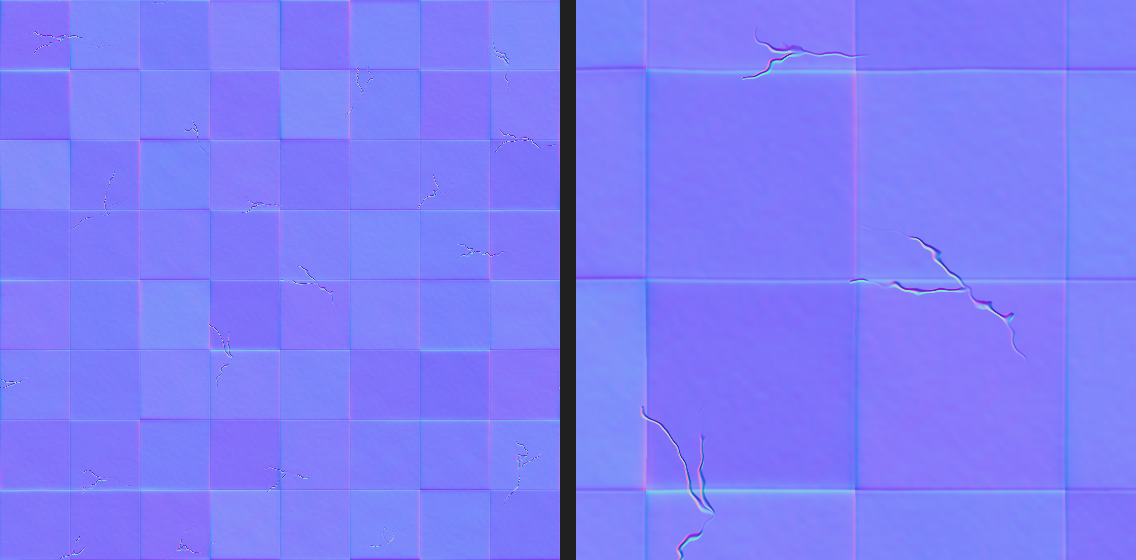
Left: the whole. Right: its middle third, enlarged.
Reproduce this texture map procedurally as a three.js fragment shader.

```glsl
#define TILES 8.0
#define TILT vec2(0.07, 0.125)
#define LIFT 0.09
#define STEP_GAIN 4.2
#define STEP_WIDTH 0.022
#define GROOVE_WIDTH 0.010
#define GROOVE_SLOPE 0.5
#define CRACKS 18
#define CRACK_DEPTH 0.0017
#define GRAIN 0.00016
#define DENTS 0.0007
#define BLUE_LEVEL 0.985

varying vec2 vUv;

float hash(vec2 p) {
  return fract(sin(dot(p, vec2(127.1, 311.7))) * 43758.5);
}

// Value noise that wraps every 'cells' cells
float noise(vec2 p, float cells) {
  vec2 g = p * cells;
  vec2 f = fract(g);
  vec2 a = mod(floor(g), cells);
  vec2 b = mod(a + 1.0, cells);
  f = f * f * (3.0 - 2.0 * f);
  return mix(mix(hash(a), hash(vec2(b.x, a.y)), f.x),
             mix(hash(vec2(a.x, b.y)), hash(b), f.x), f.y);
}

// Each tile is a plane with its own lean and lift
vec2 tileTilt(vec2 id) {
  id = mod(id, TILES);
  return (vec2(hash(id + 3.7), hash(id + 19.3)) * 2.0 - 1.0) * TILT;
}

float tileHeight(vec2 id, vec2 q) {
  return (hash(mod(id, TILES) + 41.9) - 0.5) * LIFT - dot(tileTilt(id), q);
}

// Slope across a joint: a soft step between two tiles plus a thin groove
float jointSlope(float d, float rise) {
  float t = d / GROOVE_WIDTH;
  return -rise * STEP_GAIN * exp(-abs(d) / STEP_WIDTH)
         - GROOVE_SLOPE * t * exp(-t * t);
}

vec2 tileSlope(vec2 g) {
  vec2 id = floor(g);
  vec2 q = g - id - 0.5;
  vec2 joint = floor(g + 0.5);
  vec2 d = g - joint;
  vec2 right = vec2(joint.x, id.y);
  vec2 upper = vec2(id.x, joint.y);
  float riseX = tileHeight(right, vec2(-0.5, q.y))
              - tileHeight(right - vec2(1.0, 0.0), vec2(0.5, q.y));
  float riseY = tileHeight(upper, vec2(q.x, -0.5))
              - tileHeight(upper - vec2(0.0, 1.0), vec2(q.x, 0.5));
  return tileTilt(id) + vec2(jointSlope(d.x, riseX), jointSlope(d.y, riseY));
}

// Wandering, broken cracks with a side branch and chipped middles
float crackDepth(vec2 p) {
  vec2 warp = (vec2(noise(p, 36.0), noise(p + 0.37, 36.0)) - 0.5) * 0.024
            + (vec2(noise(p, 150.0), noise(p + 0.61, 150.0)) - 0.5) * 0.007;
  float gaps = smoothstep(0.25, 0.6, noise(p + 0.13, 70.0));
  float chips = smoothstep(0.55, 0.9, noise(p + 0.29, 110.0));
  float depth = 0.0;
  for (int i = 0; i < CRACKS; i++) {
    float k = float(i);
    vec2 jitter = vec2(hash(vec2(k, 5.0)), hash(vec2(k, 9.0))) * 0.15;
    vec2 d = p - fract(k * vec2(0.7549, 0.5698) + jitter);
    d -= floor(d + 0.5);
    d += warp;
    float angle = hash(vec2(k, 2.0)) * 3.1416;
    float c = cos(angle), s = sin(angle);
    d = vec2(c * d.x + s * d.y, c * d.y - s * d.x);
    float span = mix(0.03, 0.09, hash(vec2(k, 7.0)));
    float along = d.x / span;
    float bend = (hash(vec2(k, 4.0)) - 0.5) * 0.04;
    float off = abs(d.y + bend * along * along);
    float taper = 1.0 - smoothstep(0.3, 1.0, abs(along));
    float branch = abs(d.y - 0.9 * d.x) * 0.75
                 + 0.1 * smoothstep(0.3, 0.4, abs(along - 0.3));
    off = min(off, branch);
    float middle = 1.0 - smoothstep(0.0, 0.45, abs(along));
    float width = 0.0013 + 0.003 * chips * middle;
    depth = max(depth, (1.0 - smoothstep(0.0, width, off)) * taper);
  }
  return depth * mix(0.1, 1.0, gaps);
}

float surface(vec2 p) {
  return DENTS * noise(p, 30.0) + GRAIN * noise(p, 140.0)
       + 0.5 * GRAIN * noise(p, 256.0) - CRACK_DEPTH * crackDepth(p);
}

void main() {
  // Slightly uneven tile edges
  vec2 wobble = vec2(noise(vUv, 20.0), noise(vUv + 0.43, 20.0)) - 0.5;
  vec2 slope = tileSlope(vUv * TILES + wobble * 0.012);

  // Relief of the glaze and cracks
  vec2 e = vec2(0.001, 0.0);
  float h = surface(vUv);
  slope -= vec2(surface(vUv + e.xy) - h, surface(vUv + e.yx) - h) / e.x;

  // Encode the normal
  vec3 colour = normalize(vec3(slope, 1.0)) * 0.5 + 0.5;
  colour.b *= BLUE_LEVEL;
  gl_FragColor = vec4(colour, 1.0);
}
```
